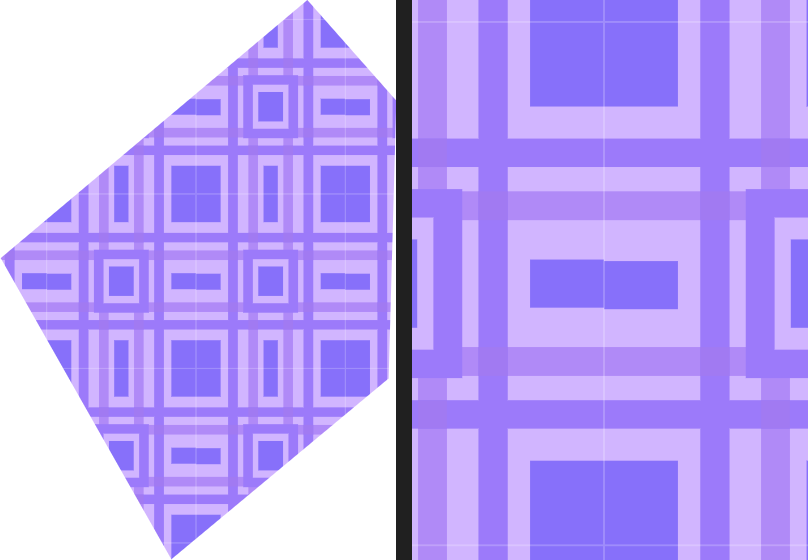
Left, the full canvas; right, a detail of the centre.
Give the GLSL for this pattern, as a Shadertoy shader.

```glsl
// A five-sided patch of violet plaid on white: large blocks, bars and framed boxes.
// Each repeat is mirrored about its block, so every part is a box or band distance
// measured from the block centre or from the gap centre half a period away.

const float CANVAS_HEIGHT = 768.0;            // design units per canvas height
const vec2 PERIOD = vec2(204.8, 239.3);
const vec2 BLOCK_CENTRE = vec2(268.8, 266.0); // measured from the top left

const vec3 WHITE  = vec3(1.0);
const vec3 LILAC  = vec3(0.82, 0.71, 1.0);
const vec3 ORCHID = vec3(0.69, 0.54, 0.97);
const vec3 VIOLET = vec3(0.61, 0.48, 0.98);
const vec3 PLUM   = vec3(0.63, 0.48, 0.95);
const vec3 INDIGO = vec3(0.53, 0.44, 0.98);

// Coverage of a signed distance, softened over one pixel.
float fill(float dist, float pixel) {
    return clamp(0.5 - dist / pixel, 0.0, 1.0);
}

float boxDistance(vec2 p, vec2 halfSize) {
    vec2 d = abs(p) - halfSize;
    return max(d.x, d.y);
}

float band(float x, float centre, float halfWidth, float pixel) {
    return fill(abs(x - centre) - halfWidth, pixel);
}

// Signed distance to the convex outline, corners listed clockwise with y down.
float patchDistance(vec2 p) {
    vec2 corners[5] = vec2[5](vec2(421.5, 0.0), vec2(543.5, 138.0),
        vec2(533.0, 519.0), vec2(235.0, 767.0), vec2(1.0, 354.0));
    float dist = -CANVAS_HEIGHT;
    for (int i = 0; i < 5; i++) {
        vec2 edge = corners[(i + 1) % 5] - corners[i];
        dist = max(dist, dot(p - corners[i], normalize(vec2(edge.y, -edge.x))));
    }
    return dist;
}

// Translucent bars; crossings that include an orchid bar deepen to plum.
vec3 bars(vec2 gap, float pixel) {
    float violetX = band(gap.x, 51.7, 6.7, pixel);
    float violetY = band(gap.y, 59.8, 6.5, pixel);
    float orchidX = band(gap.x, 24.0, 6.6, pixel);
    float orchidY = band(gap.y, 35.6, 6.6, pixel);
    vec3 color = mix(LILAC, ORCHID, max(orchidX, orchidY));
    color = mix(color, VIOLET, max(violetX, violetY));
    float crossing = max(orchidX * max(orchidY, violetY), orchidY * violetX);
    return mix(color, PLUM, crossing);
}

vec3 plaid(vec2 p, float pixel) {
    vec2 cell = mod(p - BLOCK_CENTRE + 0.5 * PERIOD, PERIOD) - 0.5 * PERIOD;
    vec2 gap = 0.5 * PERIOD - abs(cell);
    vec3 color = bars(gap, pixel);

    // Framed box where the gaps cross
    color = mix(color, VIOLET, fill(boxDistance(gap, vec2(37.6, 43.2)), pixel));
    color = mix(color, LILAC, fill(boxDistance(gap, vec2(24.4, 30.2)), pixel));

    // Solid block, upright slot, box core and flat slot with its right half lowered
    float slip = 0.7 * step(0.0, cell.x) * sign(cell.y);
    float solid = boxDistance(cell, vec2(33.8, 38.7));
    solid = min(solid, boxDistance(vec2(gap.x, cell.y), vec2(9.8, 38.7)));
    solid = min(solid, boxDistance(gap, vec2(17.0, 20.2)));
    solid = min(solid, boxDistance(vec2(cell.x, gap.y + slip), vec2(33.8, 11.0)));
    color = mix(color, INDIGO, fill(solid, pixel));

    // Faint pale seams through the block centres
    vec2 seam = 1.0 - smoothstep(vec2(0.2), vec2(0.2 + pixel), abs(cell));
    return mix(color, WHITE, 0.2 * max(seam.x, seam.y));
}

void mainImage(out vec4 fragColor, in vec2 fragCoord) {
    float pixel = CANVAS_HEIGHT / iResolution.y;
    vec2 p = vec2(fragCoord.x, iResolution.y - fragCoord.y) * pixel;
    vec3 color = mix(WHITE, plaid(p, pixel), fill(patchDistance(p), pixel));
    fragColor = vec4(color, 1.0);
}
```
